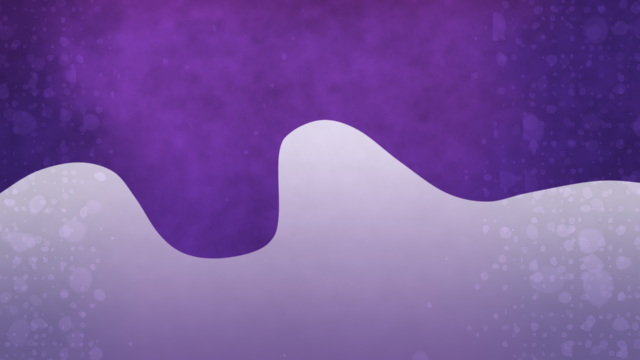
This background is drawn by a Shadertoy shader. Its source:

```glsl
// Pale lilac liquid wave over a mottled violet backdrop with paint spatter at the sides.

// Wave outline in units of canvas height; the first and last points only steer the ends.
const int COUNT = 23;
const vec2 OUTLINE[COUNT] = vec2[COUNT](
    vec2(-.116, .38), vec2(0, .463), vec2(.104, .525), vec2(.22, .549),
    vec2(.315, .523), vec2(.377, .449), vec2(.44, .352), vec2(.505, .299),
    vec2(.59, .282), vec2(.69, .296), vec2(.752, .331), vec2(.774, .398),
    vec2(.775, .572), vec2(.81, .634), vec2(.898, .667), vec2(.995, .639),
    vec2(1.111, .551), vec2(1.238, .465), vec2(1.354, .44), vec2(1.47, .465),
    vec2(1.667, .498), vec2(1.829, .486), vec2(1.968, .468));

float hash(vec2 p) {
    return fract(sin(dot(p, vec2(127.1, 311.7))) * 43758.5453);
}

float noise(vec2 p) {
    vec2 i = floor(p), f = fract(p);
    f = f * f * (3. - 2. * f);
    return mix(mix(hash(i), hash(i + vec2(1, 0)), f.x),
               mix(hash(i + vec2(0, 1)), hash(i + vec2(1, 1)), f.x), f.y);
}

float fbm(vec2 p) {
    float sum = 0., amp = .5;
    for (int i = 0; i < 6; i++) {
        sum += amp * noise(p);
        p = mat2(1.6, 1.2, -1.2, 1.6) * p + 3.7;
        amp *= .55;
    }
    return sum / 1.08;
}

// Catmull-Rom curve through b and c
vec2 spline(vec2 a, vec2 b, vec2 c, vec2 d, float t) {
    return b + .5 * t * (c - a + t * (2. * a - 5. * b + 4. * c - d + t * (3. * (b - c) + d - a)));
}

// Signed distance to the wave, negative below the outline
float waveDistance(vec2 p) {
    float dist = 1e3, side = 1.;
    vec2 from = OUTLINE[1];
    for (int i = 1; i < COUNT - 2; i++) {
        for (int k = 1; k <= 8; k++) {
            vec2 to = spline(OUTLINE[i - 1], OUTLINE[i], OUTLINE[i + 1], OUTLINE[i + 2], float(k) / 8.);
            vec2 e = to - from, w = p - from;
            dist = min(dist, length(w - e * clamp(dot(w, e) / dot(e, e), 0., 1.)));
            // An upward ray flips the side at each crossing
            if ((from.x > p.x) != (to.x > p.x) && w.y < e.y * w.x / e.x) side = -side;
            from = to;
        }
    }
    return side * dist;
}

// Scattered soft paint drops, denser where amount is high
float spatter(vec2 p, float amount) {
    float sum = 0.;
    for (int layer = 0; layer < 4; layer++) {
        float scale = 7. * pow(1.75, float(layer));
        vec2 q = p * scale + 17.3 * float(layer);
        q += .22 * (vec2(noise(q * 2.), noise(q * 2. + 9.)) - .5);
        vec2 cell = floor(q);
        vec2 center = .35 + .3 * vec2(hash(cell), hash(cell + 5.3));
        float radius = .12 + .2 * hash(cell + 2.7);
        float drop = 1. - smoothstep(radius - .05, radius + .03, length(fract(q) - center));
        sum += drop * step(hash(cell + 8.1), .55 * amount) * (.5 + .5 * hash(cell + 4.4));
    }
    return min(sum, 1.3);
}

void mainImage(out vec4 fragColor, in vec2 fragCoord) {
    vec2 uv = fragCoord / iResolution.xy;
    vec2 p = fragCoord / iResolution.y;
    float cloud = fbm(p * 4.) - .5;
    float grain = fbm(p * 28. + 11.) - .5;

    // Side masks, roughened by the clouds
    float x = uv.x + .16 * cloud;
    float left = 1. - smoothstep(.01, .26, x);
    float right = smoothstep(.66, .93, x);
    float sides = max(left, right);
    float drops = spatter(p, max(1. - smoothstep(.06, .22, uv.x), smoothstep(.7, .88, uv.x)));

    // Violet backdrop
    vec3 violet = mix(vec3(.32, .16, .52), vec3(.43, .205, .605), smoothstep(.25, .8, uv.y));
    violet = mix(violet, vec3(.40, .17, .51), smoothstep(.87, 1.05, uv.y));
    violet = mix(violet, vec3(.215, .125, .415), .92 * sides);
    violet += vec3(.03, -.01, -.03) * left * smoothstep(.6, 1., uv.y);
    violet *= 1. + .42 * cloud + .22 * grain;
    violet += vec3(.05, .035, .075) * drops;

    // Pale wave, fading downward and greyer at the sides
    vec3 pale = mix(vec3(.45, .35, .59), vec3(.70, .63, .78), smoothstep(-.08, .43, uv.y));
    pale = mix(pale, vec3(.87, .84, .92), smoothstep(.3, .68, uv.y));
    vec3 grey = mix(vec3(.40, .36, .56), vec3(.76, .74, .81), smoothstep(.0, .56, uv.y));
    pale = mix(pale, grey, .85 * sides);
    pale *= 1. + .05 * cloud + .04 * grain;
    pale += vec3(.055, .04, .07) * drops;

    float edge = 1. / iResolution.y;
    float cover = 1. - smoothstep(-edge, edge, waveDistance(p));
    fragColor = vec4(mix(violet, pale, cover), 1.);
}
```
